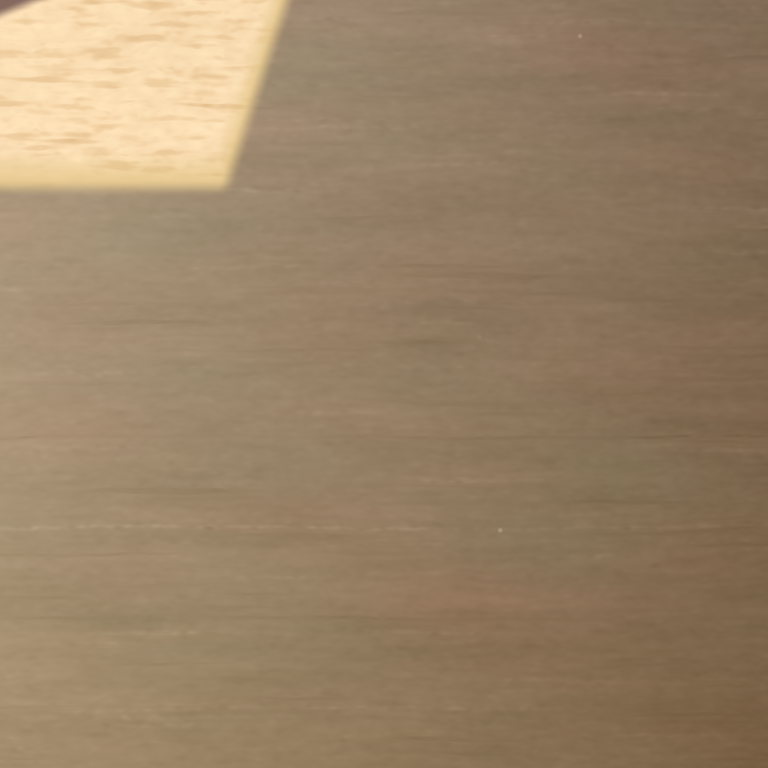
Reproduce this texture procedurally as a WebGL 2 fragment shader.

```glsl
#version 300 es
precision highp float;
// Pale wooden board with fine horizontal grain and a patch of warm sunlight in one corner.

uniform vec2 u_resolution;
out vec4 fragColor;

// Wood in shade
const vec3 SHADE_DARK = vec3(0.455, 0.365, 0.272);
const vec3 SHADE_LIGHT = vec3(0.690, 0.607, 0.495);
const vec3 ROSY_TINT = vec3(0.008, -0.005, -0.002);
const vec3 COOL_TINT = vec3(-0.004, 0.000, 0.014);

// Wood in sunlight
const vec3 SUN_COLOR = vec3(0.985, 0.875, 0.710);
const vec3 SUN_RIM = vec3(0.890, 0.775, 0.540);
const vec3 SUN_GRAIN = vec3(0.060, 0.085, 0.105);
const vec3 CORNER_SHADOW = vec3(0.52, 0.41, 0.37);

// Layout of the sunlit patch
const vec2 SUN_CORNER = vec2(0.294, 0.755);
const float SUN_SLANT = 0.327;
const float SUN_BLUR = 0.012;
const float RIM_WIDTH = 0.055;

// Grain: cells across and up the canvas
const vec2 BLOTCH_CELLS = vec2(3.5, 14.0);
const vec2 BAND_CELLS = vec2(6.0, 42.0);
const vec2 FIBRE_CELLS = vec2(20.0, 135.0);
const vec2 MOTTLE_CELLS = vec2(60.0, 110.0);
const vec2 PORE_CELLS = vec2(95.0, 190.0);
const vec2 CRACK_CELLS = vec2(5.0, 130.0);
const float GRAIN_CONTRAST = 0.020;

// Long broken lines and specks
const int LINE_COUNT = 4;
const float LINE_START = 0.077;
const float LINE_STEP = 0.118;
const float LINE_WIDTH = 0.0026;
const int SPECK_COUNT = 3;
const float SPECK_RADIUS = 0.0045;

vec3 hash3(vec2 p) {
    vec3 q = fract(vec3(p.xyx) * vec3(0.1031, 0.1030, 0.0973));
    q += dot(q, q.yxz + 33.33);
    return fract((q.xxy + q.yzz) * q.zyx);
}

// Smooth cellular noise: one soft spot of random sign and strength per cell.
float spots(vec2 p) {
    vec2 cell = floor(p);
    float sum = 0.0;
    for (int j = -1; j <= 1; j++) {
        for (int i = -1; i <= 1; i++) {
            vec2 c = cell + vec2(i, j);
            vec3 h = hash3(c + 57.0);
            vec2 d = p - c - h.xy;
            float k = max(0.0, 1.0 - dot(d, d));
            sum += (2.0 * h.z - 1.0) * k * k * k;
        }
    }
    return sum;
}

// Bends the grain slightly with layered sines.
vec2 bendGrain(vec2 p) {
    float bend = 0.0018 * sin(8.0 * p.x + 3.0 * sin(5.0 * p.y));
    bend += 0.0009 * sin(31.0 * p.x + 19.0 * p.y);
    bend += 0.0005 * sin(97.0 * p.x - 43.0 * p.y);
    return p + vec2(0.0, bend);
}

void main() {
    vec2 uv = gl_FragCoord.xy / u_resolution;
    vec2 g = bendGrain(uv);

    // Grain layers, from broad to fine
    float blotch = spots(g * BLOTCH_CELLS);
    float band = spots(g * BAND_CELLS + 11.0);
    float fibre = spots(g * FIBRE_CELLS + 23.0);
    float mottle = spots(uv * MOTTLE_CELLS + 37.0);
    float pore = spots(g * PORE_CELLS + 83.0);
    float broken = 0.6 + 0.5 * mottle + 0.6 * pore;
    float crackNoise = spots(g * CRACK_CELLS + 71.0);
    float crack = smoothstep(0.40, 1.10, crackNoise) * broken;
    float glint = smoothstep(0.45, 1.20, -crackNoise) * broken;
    float grain = 0.50 * blotch + 0.70 * band + 0.50 * fibre + 0.42 * mottle
                + 0.42 * pore - 1.30 * crack + 0.90 * glint;

    // Long thin lines, alternately pale and dark, fading in and out
    for (int i = 0; i < LINE_COUNT; i++) {
        float fi = float(i);
        float d = abs(g.y - LINE_START - LINE_STEP * fi) / LINE_WIDTH;
        float fade = smoothstep(-0.3, 0.5, spots(vec2(6.0 * uv.x, 9.0 * fi + 0.5)));
        float tone = 1.0 - 2.0 * mod(fi, 2.0);
        grain += 1.9 * tone * fade * broken * exp(-d * d);
    }

    // Shaded wood, darkening to the right and towards the bottom
    float light = 0.90 - 0.76 * uv.x + 0.18 * (uv.y - 0.5);
    vec3 wood = mix(SHADE_DARK, SHADE_LIGHT, clamp(light, 0.0, 1.0));
    wood += COOL_TINT * (2.0 * uv.y - 1.0);
    wood += ROSY_TINT * (spots(uv * vec2(5.0, 13.0) + 5.0) + 0.5 * band);
    wood += GRAIN_CONTRAST * grain;

    // Sparse pale specks
    for (int i = 0; i < SPECK_COUNT; i++) {
        vec3 h = hash3(vec2(float(i) * 7.0 + 3.0, 19.0));
        float speck = 1.0 - smoothstep(0.2, 1.0, length(uv - h.xy) / SPECK_RADIUS);
        wood += 0.16 * h.z * speck;
    }

    // Sunlit wood, yellower along the rim
    float above = uv.y - SUN_CORNER.y;
    float inside = SUN_CORNER.x + SUN_SLANT * above - uv.x;
    float rim = 1.0 - smoothstep(0.0, RIM_WIDTH, min(above, inside * 1.6));
    float wisps = smoothstep(-0.1, 1.1, -0.4 * band - 0.9 * fibre - 0.5 * pore + 0.9 * crack);
    vec3 sunlit = mix(SUN_COLOR, SUN_RIM, 0.85 * rim);
    sunlit -= SUN_GRAIN * (wisps + 0.25 * mottle + 0.20 * pore) * (1.0 - 0.8 * rim);
    sunlit += 0.012 * blotch;

    // Shadow cutting the outer corner of the patch
    float cut = uv.y - 0.982 - 0.40 * uv.x;
    sunlit = mix(sunlit, CORNER_SHADOW, smoothstep(-0.010, 0.008, cut));

    float sun = smoothstep(-SUN_BLUR, SUN_BLUR, above)
              * smoothstep(-SUN_BLUR, SUN_BLUR, inside);
    fragColor = vec4(clamp(mix(wood, sunlit, sun), 0.0, 1.0), 1.0);
}
```
